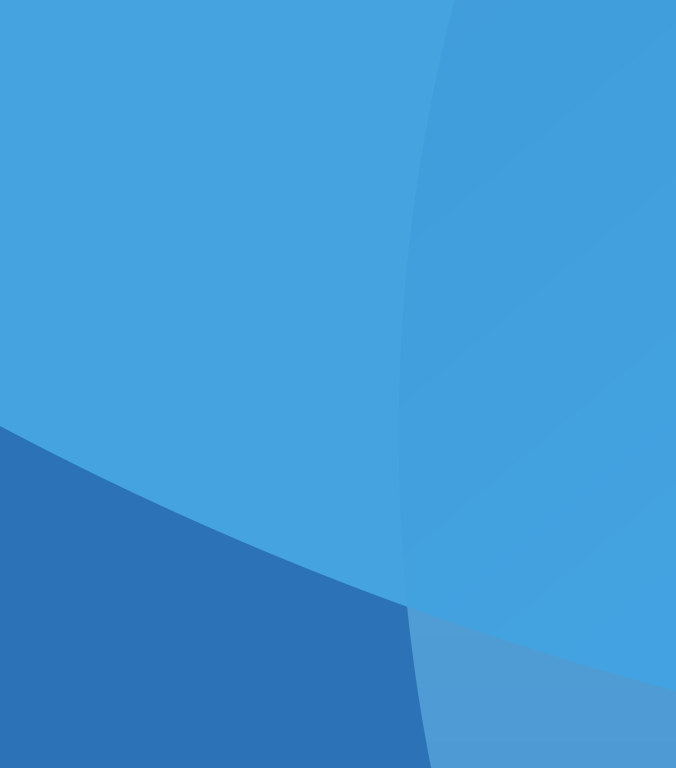
Give the GLSL for this background, as a Shadertoy shader.

```glsl
// Flat blue backdrop: a light field bounded below by one huge disc, over a
// dark corner, with a second huge disc entering from the right as a tinted veil.
// Both edges are signed circle distances; soft linear gradients shade the veil.

// Discs in units of canvas height: centre x, centre y, radius
const vec3 FIELD_DISC = vec3(1.9431, 4.1068, 4.1451);
const vec3 VEIL_DISC  = vec3(2.7520, 0.4336, 2.2331);

// Colours
const vec3 LIGHT_BLUE     = vec3(0.270, 0.643, 0.880);
const vec3 DEEP_BLUE      = vec3(0.168, 0.447, 0.716);
const vec3 VEIL_SHADE     = vec3(0.254, 0.616, 0.861);
const vec3 VEIL_BRIGHT    = vec3(0.263, 0.637, 0.882);
const vec3 OVERLAP_TOP    = vec3(0.314, 0.616, 0.835);
const vec3 OVERLAP_BOTTOM = vec3(0.302, 0.604, 0.835);

// Veil gradient: direction (down and right) and its start and end along it
const vec2 VEIL_AXIS  = vec2(0.64, -0.77);
const vec2 VEIL_RANGE = vec2(-0.40, 0.42);
const float OVERLAP_HEIGHT = 0.21;

float discDistance(vec2 p, vec3 disc) {
    return length(p - disc.xy) - disc.z;
}

// Antialiased coverage of the inside of a shape
float coverage(float distanceToEdge, float pixel) {
    return 1.0 - smoothstep(-0.75 * pixel, 0.75 * pixel, distanceToEdge);
}

void mainImage(out vec4 fragColor, in vec2 fragCoord) {
    float pixel = 1.0 / iResolution.y;
    vec2 p = fragCoord * pixel;

    float field = coverage(discDistance(p, FIELD_DISC), pixel);
    float veil  = coverage(discDistance(p, VEIL_DISC), pixel);

    // Gradients within the veil, above and below the field edge
    float along = (dot(p, VEIL_AXIS) - VEIL_RANGE.x) / (VEIL_RANGE.y - VEIL_RANGE.x);
    vec3 veilColor = mix(VEIL_SHADE, VEIL_BRIGHT, clamp(along, 0.0, 1.0));
    vec3 overlapColor = mix(OVERLAP_BOTTOM, OVERLAP_TOP, clamp(p.y / OVERLAP_HEIGHT, 0.0, 1.0));

    // Compose the four regions
    vec3 lower = mix(DEEP_BLUE, overlapColor, veil);
    vec3 upper = mix(LIGHT_BLUE, veilColor, veil);
    fragColor = vec4(mix(lower, upper, field), 1.0);
}
```
